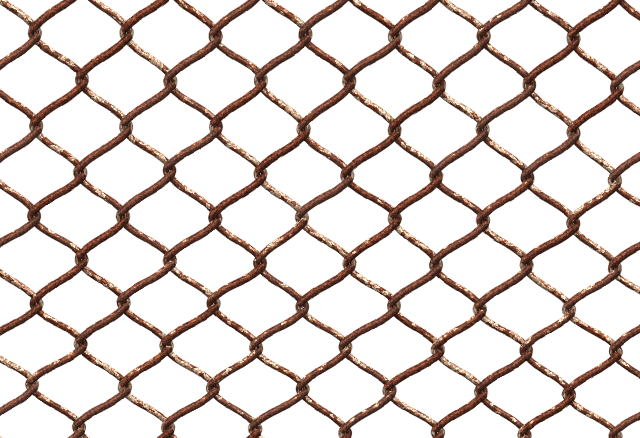
A Shadertoy shader for this pattern:

```glsl
// Rusty chain-link fence with peeling paint on a white ground.

float hash(vec2 p) {
    return fract(sin(dot(p, vec2(41.3, 289.1))) * 4375.5);
}

vec2 hash2(vec2 p) {
    return vec2(hash(p), hash(p + 7.7));
}

// Cellular noise: x = distance to the nearest seed, y = random value of that seed
vec2 cells(vec2 p) {
    vec2 base = floor(p), best = vec2(9.0, 0.0);
    for (int j = -1; j <= 1; j++)
    for (int i = -1; i <= 1; i++) {
        vec2 id = base + vec2(i, j);
        float d = length(id + hash2(id) - p);
        if (d < best.x) best = vec2(d, hash(id + 3.1));
    }
    return best;
}

// Slightly displaced crossing point of the mesh
vec2 knot(vec2 id) {
    return id + 0.09 * (hash2(id) - 0.5);
}

// Rust, paint and round shading; across runs from -1 (underside) to 1 (top)
vec3 wireColor(vec2 cell, float slope, float across, vec2 flake, vec2 grain) {
    float wear = hash(cell + 3.0);
    vec3 rust = mix(vec3(0.30, 0.14, 0.09), vec3(0.52, 0.27, 0.19), grain.y);
    rust = mix(rust, vec3(0.44, 0.32, 0.28), 0.55 * hash(cell + 11.0));
    vec3 paint = mix(vec3(0.66, 0.47, 0.36), vec3(0.90, 0.83, 0.73), grain.y);

    float bias = slope > 0.0 ? 0.1 + 0.35 * wear : 0.35 * wear * wear - 0.15;
    float peel = 0.6 * flake.y - 0.3 * flake.x + 0.2 * across + bias;
    vec3 c = mix(rust, vec3(0.60, 0.33, 0.19), 0.7 * smoothstep(0.36, 0.5, peel));
    c = mix(c, paint, smoothstep(0.5, 0.58, peel));

    c *= mix(0.5, 1.1, smoothstep(-1.0, 0.4, across));
    c += vec3(0.13, 0.10, 0.09) * smoothstep(0.45, 0.0, abs(across - 0.3));
    return c * (0.85 + 0.3 * smoothstep(0.7, 0.2, grain.x));
}

// One wire between two knots; slope is 1 when falling, -1 when rising
void drawStrand(inout vec3 col, vec2 p, vec2 cell, float slope, float blur) {
    float rising = step(slope, 0.0);
    vec2 k0 = knot(cell + vec2(0.0, rising));
    vec2 k1 = knot(cell + vec2(1.0, 1.0 - rising));
    vec2 reach = vec2(0.04, -0.094 * slope);
    vec2 a = k0 - reach, d = k1 + reach - a;

    // Gently S-shaped shaft
    float len = length(d);
    vec2 dir = d / len, side = slope * vec2(-dir.y, dir.x);
    float along = dot(p - a, dir), t = clamp(along / len, 0.0, 1.0);
    float offset = dot(p - a, side) - 0.025 * sin(6.2832 * t);
    float dist = length(vec2(along - t * len, offset));
    float lift = -slope * offset;

    // Hooks that join a falling shaft to the rising ones
    if (slope > 0.0) {
        for (int i = 0; i < 2; i++) {
            vec2 h = (i == 0 ? p - k0 : k1 - p) - vec2(0.05, 0.0);
            float ring = length(h) - 0.13;
            if (h.x < -0.9 * abs(h.y) && abs(ring) < dist) {
                dist = abs(ring);
                lift = ring;
            }
        }
    }
    if (dist > 0.11 + blur) return;

    vec2 q = vec2(along, lift) + cell * 3.7;
    vec2 flake = cells(q * vec2(7.0, 14.0));
    vec2 grain = cells(q * vec2(20.0, 28.0));
    float width = (slope > 0.0 ? 0.076 : 0.087) + 0.014 * (flake.y - 0.5);
    vec3 c = wireColor(cell, slope, lift / width, flake, grain);

    // Contact shadow near the knots
    float nearEnd = smoothstep(0.06, 0.28, min(along, len - along));
    c *= mix(slope > 0.0 ? 0.6 : 0.85, 1.0, nearEnd);
    col = mix(col, c, smoothstep(blur, -blur, dist - width));
}

void mainImage(out vec4 fragColor, in vec2 fragCoord) {
    vec2 uv = vec2(fragCoord.x, iResolution.y - fragCoord.y) / iResolution.y;

    // Mesh space: one unit is half a repeat, with a slight lean and foreshortening
    float row = 9.19 * uv.y - 0.65 - 0.13 * uv.x;
    vec2 p = vec2(9.8 * uv.x - 0.83 + 0.08 * uv.y, row + 0.01 * row * row);
    float blur = 7.0 / iResolution.y;

    // Falling wires first, rising wires over them
    vec3 col = vec3(1.0);
    for (int layer = 0; layer < 2; layer++)
    for (int j = -1; j <= 1; j++)
    for (int i = -1; i <= 1; i++) {
        vec2 cell = floor(p) + vec2(i, j);
        float odd = mod(cell.x + cell.y, 2.0);
        if (abs(odd - float(layer)) < 0.5)
            drawStrand(col, p, cell, 1.0 - 2.0 * odd, blur);
    }
    fragColor = vec4(clamp(col, 0.0, 1.0), 1.0);
}
```
